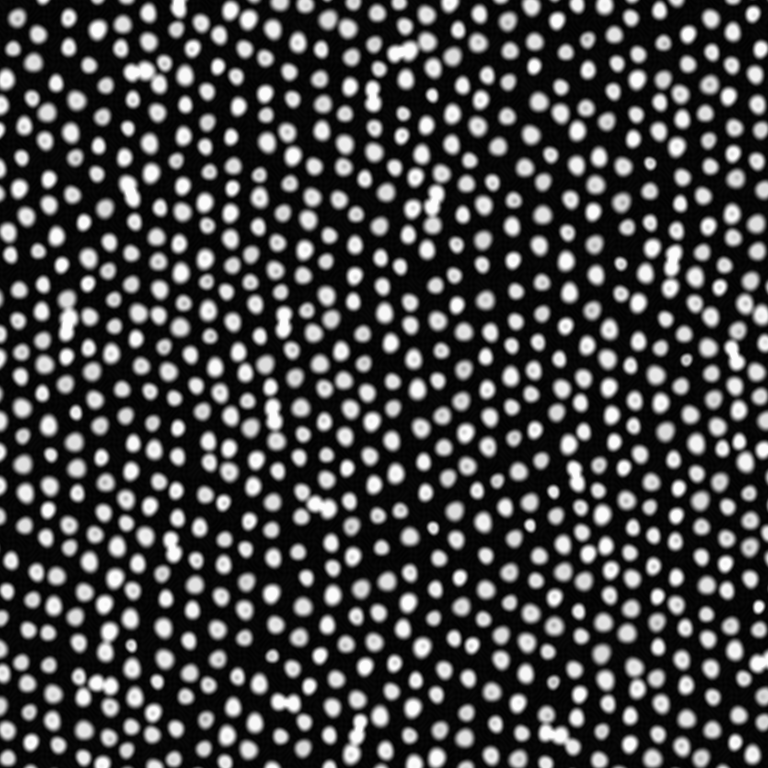
Give the GLSL for this pattern, as a Shadertoy shader.

```glsl
vec3 hash3(vec2 cell) {
    vec3 h = vec3(dot(cell, vec2(127.1, 311.7)),
                  dot(cell, vec2(269.5, 183.3)),
                  dot(cell, vec2(419.2, 371.9)));
    return fract(sin(h) * 43758.545);
}

// Canvas position to lattice units, bent by layered sines.
vec2 toLattice(vec2 p) {
    vec2 bend = 0.016 * sin(9.0 * p.yx + vec2(3.0, -4.0) * p + vec2(0.6, 2.9))
              + 0.006 * sin(21.0 * p.yx + vec2(-8.0, 7.0) * p + vec2(4.1, 1.3));
    return (p + bend) / vec2(0.0331, 0.0382) + 40.0;
}

// Soft round spot, slightly taller than wide, with a wavy rim.
float spot(vec2 d, float size, float phase) {
    d *= vec2(1.05, 0.95);
    float angle = atan(d.y, d.x + 1e-6);
    float wave = 1.0 + 0.05 * sin(2.0 * angle + phase) + 0.03 * sin(3.0 * angle - 2.0 * phase);
    return 1.0 - smoothstep(0.0055, 0.0152, length(d) / (size * wave));
}

// One grain: usually a dimpled spot, sometimes a fused pair.
float grain(vec2 d, vec2 cell) {
    vec3 h = hash3(cell + 17.3);
    vec3 k = hash3(cell + 61.7);
    float phase = 6.283 * h.y;
    float size = mix(0.88, 1.13, h.x);

    if (h.z > 0.966) {
        float angle = (k.x < 0.35 ? 0.0 : 1.57) + 0.9 * (k.y - 0.5);
        vec2 offset = 0.0095 * vec2(cos(angle), sin(angle));
        return min(spot(d - offset, size, phase) + spot(d + offset, 0.97, -phase), 1.0);
    }
    if (h.z < 0.025) size *= 0.75;

    vec2 fromDimple = d - 0.004 * (k.xy - 0.5);
    float dimple = 0.24 * k.z * k.z * exp(-dot(fromDimple, fromDimple) / 0.000014);
    return spot(d, size, phase) * (mix(0.86, 1.03, h.y) - dimple);
}

void mainImage(out vec4 fragColor, in vec2 fragCoord) {
    vec2 p = fragCoord / iResolution.y;
    vec2 q = toLattice(p);

    // Undo the local bend so that the grains stay round.
    const float e = 0.001;
    mat2 toCanvas = inverse(mat2(toLattice(p + vec2(e, 0.0)) - q,
                                 toLattice(p + vec2(0.0, e)) - q) / e);

    // Staggered columns with jittered centres.
    float light = 0.0;
    for (int i = -1; i <= 1; i++) {
        float column = floor(q.x) + float(i);
        float shift = 0.5 * mod(column, 2.0);
        for (int j = -1; j <= 1; j++) {
            vec2 cell = vec2(column, floor(q.y - shift) + float(j));
            vec2 centre = cell + vec2(0.5, 0.5 + shift) + 0.32 * (hash3(cell).xy - 0.5);
            light += grain(toCanvas * (q - centre), cell);
        }
    }

    // Faint mottling of the dark ground.
    float mottle = sin(430.0 * p.x + 3.0 * sin(170.0 * p.y))
                 * sin(390.0 * p.y + 3.0 * sin(210.0 * p.x));
    float ground = 0.022 + 0.014 * mottle;
    fragColor = vec4(vec3(mix(ground, 0.985, clamp(light, 0.0, 1.0))), 1.0);
}
```
